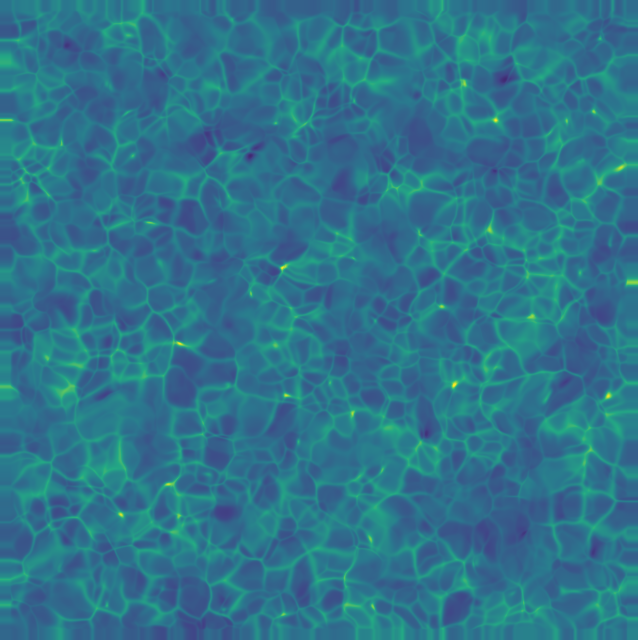
Write a Shadertoy shader that draws this texture.

```glsl
vec2 hash2(vec2 p) {
    vec3 q = fract(p.xyx * vec3(0.1031, 0.1030, 0.0973));
    q += dot(q, q.yzx + 33.33);
    return fract((q.xx + q.yz) * q.zy);
}

float noise(vec2 p) {
    vec2 i = floor(p), f = fract(p);
    f = f * f * f * (f * (f * 6.0 - 15.0) + 10.0);
    float low = mix(hash2(i).x, hash2(i + vec2(1, 0)).x, f.x);
    float high = mix(hash2(i + vec2(0, 1)).x, hash2(i + vec2(1, 1)).x, f.x);
    return mix(low, high, f.y);
}

vec2 noise2(vec2 p) {
    return vec2(noise(p), noise(p + 71.3)) - 0.5;
}

// Soft Voronoi: x is the wall strength, brightest at junctions; y is the cell tone
vec2 softCells(vec2 p, float sharpness) {
    vec2 base = floor(p);
    float total = 0.0, squares = 0.0, tone = 0.0;
    for (int y = -2; y <= 2; y++)
    for (int x = -2; x <= 2; x++) {
        vec2 id = base + vec2(x, y);
        vec2 d = id + 0.5 + 0.9 * (hash2(id + 100.0) - 0.5) - p;
        float w = exp(-sharpness * dot(d, d));
        total += w;
        squares += w * w;
        tone += w * hash2(id + 300.0).x;
    }
    return vec2(1.0 - squares / (total * total), tone / total - 0.5);
}

// Sparse, randomly turned oval blobs
float spots(vec2 p, float chance, float radius, float seed) {
    vec2 base = floor(p);
    float sum = 0.0;
    for (int y = -1; y <= 1; y++)
    for (int x = -1; x <= 1; x++) {
        vec2 id = base + vec2(x, y);
        vec2 pick = hash2(id + seed);
        vec2 d = p - id - hash2(id + seed + 50.0);
        float angle = 6.2832 * pick.y;
        vec2 axis = vec2(cos(angle), sin(angle));
        d = vec2(dot(d, axis) * 0.65, dot(d, vec2(-axis.y, axis.x)) * 1.2);
        float strength = 0.5 + 0.5 * hash2(id + seed + 90.0).x;
        sum += step(pick.x, chance) * strength * exp(-dot(d, d) / (radius * radius));
    }
    return sum;
}

// Violet, blue, teal, green and yellow ramp
vec3 ramp(float t) {
    vec3 c = mix(vec3(0.267, 0.005, 0.329), vec3(0.254, 0.265, 0.530), clamp(t * 5.0, 0.0, 1.0));
    c = mix(c, vec3(0.164, 0.471, 0.558), clamp(t * 5.0 - 1.0, 0.0, 1.0));
    c = mix(c, vec3(0.135, 0.659, 0.518), clamp(t * 5.0 - 2.0, 0.0, 1.0));
    c = mix(c, vec3(0.478, 0.821, 0.318), clamp(t * 5.0 - 3.0, 0.0, 1.0));
    return mix(c, vec3(0.993, 0.906, 0.144), clamp(t * 5.0 - 4.0, 0.0, 1.0));
}

void mainImage(out vec4 fragColor, in vec2 fragCoord) {
    // Held coordinates smear the outer border into short streaks
    vec2 size = iResolution.xy / iResolution.y;
    vec2 p = clamp(fragCoord / iResolution.y, vec2(0.016), size - 0.016);
    vec2 warped = p + 0.024 * noise2(p * 14.0) + 0.009 * noise2(p * 42.0);

    // Two sizes of cell, with walls that fade in and out
    vec2 large = softCells(warped * 22.0, 11.0);
    vec2 small = softCells(warped * 37.0 + 40.0, 8.0);
    float largeFade = 0.04 + 0.34 * smoothstep(0.15, 0.85, noise(p * 17.0 + 9.0));
    float smallFade = 0.02 + 0.22 * smoothstep(0.2, 0.9, noise(p * 21.0 + 33.0));
    float level = 0.321 + large.x * largeFade + small.x * smallFade;
    level += 0.09 * large.y + 0.08 * small.y;

    // Cloudy background
    level += 0.05 * (noise(p * 6.0 + 5.0) - 0.5);
    level += 0.09 * (noise(warped * 30.0 + 17.0) - 0.5);
    level += 0.05 * (noise(warped * 75.0 + 3.0) - 0.5);

    // Dark pits, bright knots and their halos
    float wall = max(large.x, small.x);
    level -= 0.17 * spots(warped * 12.0, 0.38, 0.11, 500.0) * (1.0 - wall);
    level += 0.13 * spots(warped * 14.0, 0.36, 0.19, 700.0) * wall;
    level += 0.45 * spots(warped * 14.0, 0.36, 0.06, 700.0) * (0.25 + wall);

    fragColor = vec4(ramp(level), 1.0);
}
```
